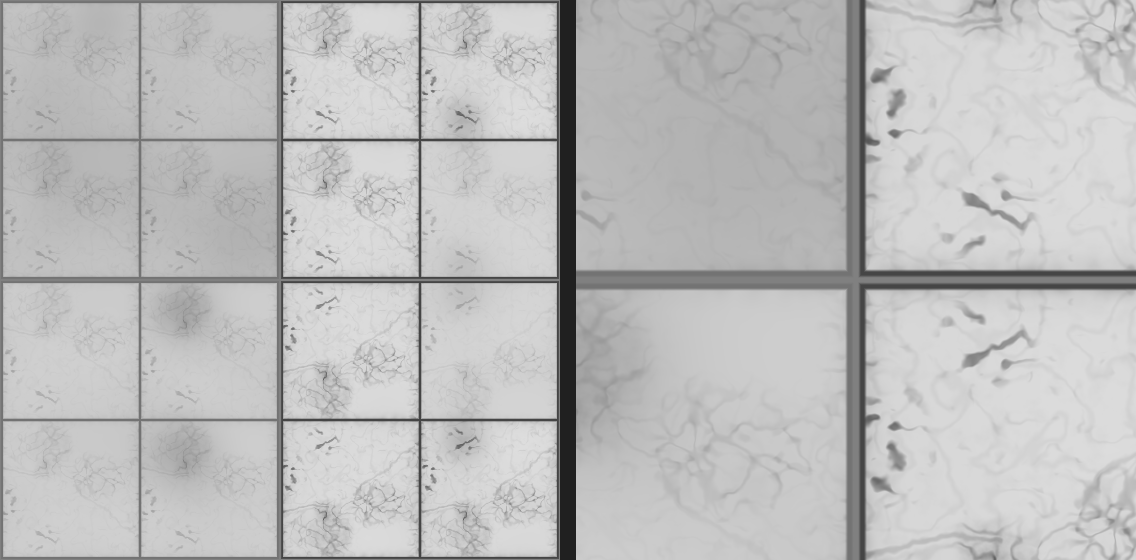
Left, the full canvas; right, a detail of the centre.
This texture is drawn by a Shadertoy shader. Its source:

```glsl
#define TILES 4.0
#define LINE_HALF 0.0012
#define LINE_SOFT 0.0023
#define RIM_INSET 0.0033
#define RIM_GREY 0.50
#define FADED_LINE 0.45
#define CRISP_LINE 0.27
#define FADED_STONE 0.80
#define CRISP_STONE 0.85
#define FADED_CONTRAST 0.38
#define SMUDGES 7

// Soft dark spots: centre, radius, strength
const vec4 smudges[SMUDGES] = vec4[SMUDGES](
    vec4(0.18, 0.96, 0.06, 0.05), vec4(0.14, 0.73, 0.17, 0.06),
    vec4(0.43, 0.60, 0.13, 0.08), vec4(0.325, 0.445, 0.06, 0.12),
    vec4(0.325, 0.190, 0.07, 0.11), vec4(0.827, 0.785, 0.04, 0.14),
    vec4(0.827, 0.525, 0.04, 0.06));

vec2 gradient(vec2 cell) {
    float angle = 6.2832 * fract(sin(dot(cell, vec2(127.1, 311.7))) * 43758.5);
    return vec2(cos(angle), sin(angle));
}

float noise(vec2 p) {
    vec2 i = floor(p), f = p - i;
    vec2 u = f * f * f * (f * (f * 6.0 - 15.0) + 10.0);
    vec2 x = vec2(1, 0);
    return mix(
        mix(dot(gradient(i), f), dot(gradient(i + x), f - x), u.x),
        mix(dot(gradient(i + x.yx), f - x.yx), dot(gradient(i + 1.0), f - 1.0), u.x), u.y);
}

float fbm(vec2 p) {
    float sum = 0.0, amp = 0.6;
    for (int k = 0; k < 4; k++) {
        sum += amp * noise(p);
        p = mat2(1.6, 1.2, -1.2, 1.6) * p + 7.3;
        amp *= 0.5;
    }
    return sum;
}

float blob(vec2 p, vec2 centre, vec2 radius) {
    return 1.0 - smoothstep(0.45, 1.1, length((p - centre) / radius));
}

float ridge(vec2 p, float width) {
    return 1.0 - smoothstep(0.0, width, abs(noise(p)));
}

float crack(vec2 p, vec2 a, vec2 b) {
    vec2 ab = b - a;
    float t = clamp(dot(p - a, ab) / dot(ab, ab), 0.0, 1.0);
    return 1.0 - smoothstep(0.002, 0.014, length(p - a - ab * t));
}

// Darkness of the stone markings inside one tile
float markings(vec2 p) {
    vec2 w = p + 0.07 * vec2(fbm(p * 7.0), fbm(p * 7.0 + 19.0));
    float veins = ridge(w * 9.0 + 3.0, 0.12);
    float web = ridge(w * 15.0, 0.16);
    float grain = fbm(p * 20.0 + 5.0);
    float flecks = smoothstep(0.08, 0.42, noise(mat2(15, 12, -20, 24) * w + 2.0));

    // Broad veined patch with a dark foot
    float patchArea = blob(w, vec2(0.36, 0.81), vec2(0.16, 0.20));
    float foot = blob(w, vec2(0.33, 0.65), vec2(0.13, 0.09));
    float side = blob(w, vec2(0.17, 0.80), vec2(0.12, 0.16));
    float dark = patchArea * (0.07 + 0.10 * veins + 0.07 * web + 0.10 * grain);
    dark += foot * (0.08 + 0.12 * web + 0.12 * grain);
    dark += side * (0.02 + 0.07 * web);

    // Fine network and long cracks
    float network = blob(w, vec2(0.69, 0.60), vec2(0.30, 0.17));
    dark += network * (0.02 + 0.13 * web + 0.10 * flecks);
    dark += 0.10 * crack(w, vec2(0.0, 0.65), vec2(0.35, 0.62));
    dark += 0.07 * crack(w, vec2(0.52, 0.52), vec2(0.96, 0.18));

    // Flecks at the left, the foot and the side edges
    float spots = blob(p, vec2(0.09, 0.40), vec2(0.10, 0.16))
                + 0.8 * blob(p, vec2(0.31, 0.15), vec2(0.13, 0.12));
    float edges = smoothstep(0.38, 0.50, abs(p.x - 0.5));
    dark += 0.34 * spots * flecks + edges * (0.14 * flecks + 0.06 * web);

    // Sparse veins, kept off the clean upper right
    float clean = blob(p, vec2(0.76, 0.88), vec2(0.32, 0.22));
    dark += (1.0 - clean) * (0.03 * veins + 0.05 * flecks * web + 0.04 * max(grain, 0.0));
    return max(dark, 0.0);
}

void mainImage(out vec4 fragColor, in vec2 fragCoord) {
    vec2 uv = fragCoord / iResolution.xy;
    bool crisp = uv.x > 0.5;

    // The right half is mirrored about the middle
    vec2 p = crisp ? vec2(uv.x, 0.5 + abs(uv.y - 0.5)) : uv;
    vec2 tile = floor(p * TILES);
    bool worn = crisp && tile.x == 3.0 && tile.y == 2.0;

    // Stone tone and markings, faded in the worn tiles
    float contrast = crisp && !worn ? 1.0 : FADED_CONTRAST;
    float tone = crisp ? CRISP_STONE : FADED_STONE;
    if (worn || (!crisp && uv.y > 0.5)) tone -= 0.025;
    tone += 0.025 * noise(p * 7.0) - contrast * markings(fract(p * TILES));
    for (int k = 0; k < SMUDGES; k++) {
        vec4 s = smudges[k];
        vec2 d = (p - s.xy) / s.z;
        if (floor(s.xy * 2.0) == floor(p * 2.0)) tone -= s.w * exp(-dot(d, d));
    }

    // Joints: one line inside each quarter, a paired rim around it
    vec2 h = fract(uv * 2.0);
    vec2 rim = 0.5 * min(h, 1.0 - h);
    vec2 joint = min(abs(rim - RIM_INSET), 0.5 * abs(h - 0.5));
    float d = min(joint.x, joint.y);
    float soft = max(LINE_SOFT, 1.0 / iResolution.y);
    float line = 1.0 - smoothstep(LINE_HALF, LINE_HALF + soft, d);
    float outer = 1.0 - smoothstep(RIM_INSET - soft, RIM_INSET, min(rim.x, rim.y));

    tone -= 0.14 * contrast * exp(-d / 0.006) * (1.0 + noise(uv * 90.0));
    tone = mix(tone, crisp ? CRISP_LINE : FADED_LINE, line);
    tone = mix(tone, RIM_GREY, outer);
    fragColor = vec4(vec3(clamp(tone, 0.0, 1.0)), 1.0);
}
```
